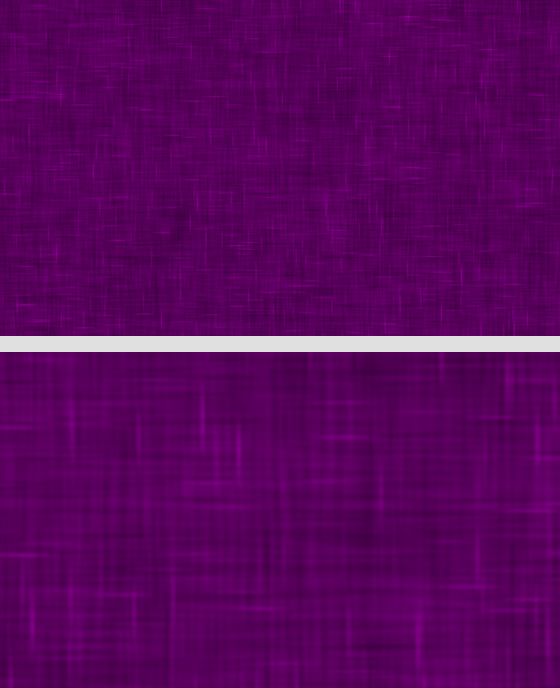
Top: the whole. Bottom: its middle third, enlarged.
Write a Shadertoy shader that draws this texture.

```glsl
// Purple linen: crossed horizontal and vertical fibres over soft blotches.
// Every layer is cellular noise: a stretched grid with one jittered soft dash
// per cell, drawn once along x and once along y, then summed into one tone.

// Sizes are (length, thickness) in canvas heights
const vec2 BLOTCH_SIZE = vec2(0.110, 0.034);
const vec2 LONG_SIZE   = vec2(0.190, 0.0046);
const vec2 SHORT_SIZE  = vec2(0.052, 0.0050);
const vec2 SLUB_SIZE   = vec2(0.046, 0.0044);

// Contrast of each layer
const float BLOTCH_GAIN = 0.021;
const float LONG_GAIN   = 0.020;
const float SHORT_GAIN  = 0.027;
const float SLUB_GAIN   = 0.135;
const float SLUB_RARITY = 30.0;

// Tone range and hue
const float BASE_TONE = 0.334;
const float MIN_TONE  = 0.25;
const float MAX_TONE  = 0.62;
const vec3  PURPLE    = vec3(1.0, 0.0, 1.045);

vec3 hash3(vec2 cell, float seed) {
    vec3 h = fract(vec3(cell.xyx + seed * 17.31) * vec3(0.1031, 0.1030, 0.0973));
    h += dot(h, h.yxz + 33.33);
    return fract((h.xxy + h.yzz) * h.zyx);
}

// Soft dash, fading to nothing one cell away from its centre
float dash(vec2 offset) {
    vec2 fade = 1.0 - smoothstep(0.0, 1.0, abs(offset));
    return fade.x * fade.y;
}

// Sums nearby dashes: x is signed and evenly spread, y is rare and bright
vec2 fibres(vec2 p, vec2 size, float seed) {
    vec2 q = p / size;
    vec2 home = floor(q);
    vec2 sum = vec2(0.0);
    for (int j = -1; j <= 1; j++) {
        for (int i = -1; i <= 1; i++) {
            vec2 cell = home + vec2(i, j);
            vec3 rnd = hash3(cell, seed);
            vec2 weight = vec2(2.0 * rnd.z - 1.0, pow(rnd.z, SLUB_RARITY));
            sum += weight * dash(q - cell - rnd.xy);
        }
    }
    return sum;
}

// All fibres that run along the x axis of p
float threads(vec2 p, float seed) {
    return BLOTCH_GAIN * fibres(p, BLOTCH_SIZE, seed).x
         + LONG_GAIN   * fibres(p, LONG_SIZE, seed + 1.0).x
         + SHORT_GAIN  * fibres(p, SHORT_SIZE, seed + 2.0).x
         + SLUB_GAIN   * fibres(p, SLUB_SIZE, seed + 3.0).y;
}

void mainImage(out vec4 fragColor, in vec2 fragCoord) {
    vec2 p = fragCoord / iResolution.y;

    // Weft runs across, warp runs upward
    float tone = BASE_TONE + threads(p, 1.0) + threads(p.yx, 11.0);

    fragColor = vec4(PURPLE * clamp(tone, MIN_TONE, MAX_TONE), 1.0);
}
```
